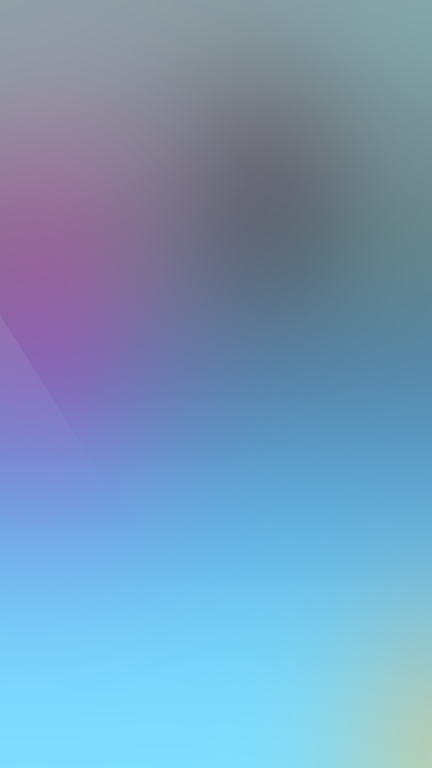
Give the GLSL for this background, as a WebGL 2 fragment shader.

```glsl
#version 300 es
precision highp float;

uniform vec2 u_resolution;
out vec4 fragColor;

const int STOPS = 7;

// Vertical sky ramp, bottom to top
const vec3 SKY[STOPS] = vec3[STOPS](
  vec3(0.494, 0.871, 1.000),
  vec3(0.451, 0.816, 0.969),
  vec3(0.376, 0.682, 0.863),
  vec3(0.345, 0.549, 0.686),
  vec3(0.396, 0.529, 0.561),
  vec3(0.486, 0.561, 0.580),
  vec3(0.545, 0.616, 0.639)
);

// Tints added to the ramp; negative channels absorb light
const vec3 VIOLET = vec3(0.196, -0.141, 0.047);
const vec3 MIST = vec3(0.0, 0.050, 0.022);
const vec3 SHADOW = vec3(-0.055, -0.125, -0.106);
const vec3 TEAL = vec3(-0.027, 0.035, 0.031);
const vec3 SAND = vec3(0.212, -0.067, -0.282);
const vec3 FACET = vec3(0.022, 0.052, 0.030);

vec3 skyStop(int i) {
  return SKY[clamp(i, 0, STOPS - 1)];
}

// Catmull-Rom curve through the stops, free of visible bands
vec3 skyRamp(float height) {
  float s = clamp(height, 0.0, 1.0) * float(STOPS - 1);
  int i = min(int(s), STOPS - 2);
  float t = s - float(i);
  vec3 a = skyStop(i - 1), b = skyStop(i), c = skyStop(i + 1), d = skyStop(i + 2);
  return b + 0.5 * t * (c - a
    + t * (2.0 * a - 5.0 * b + 4.0 * c - d
    + t * (3.0 * (b - c) + d - a)));
}

// Soft elliptical falloff
float glow(vec2 p, vec2 center, vec2 radius) {
  vec2 q = (p - center) / radius;
  return exp(-dot(q, q));
}

// Area below a slanted edge, fading out downwards
float facet(vec2 p, float startHeight, float slope, float pixel) {
  float depth = startHeight - slope * p.x - p.y;
  return smoothstep(-pixel, pixel, depth) * smoothstep(0.34, 0.60, p.y);
}

void main() {
  vec2 uv = gl_FragCoord.xy / u_resolution;

  vec3 color = skyRamp(uv.y);

  // Wide colour glows
  color += VIOLET * glow(uv, vec2(0.07, 0.596), vec2(0.352, 0.286));
  color += MIST * glow(uv, vec2(0.0, 0.883), vec2(0.35, 0.143));
  color += SHADOW * glow(uv, vec2(0.625, 0.753), vec2(0.23, 0.176));
  color += TEAL * glow(uv, vec2(1.0, 0.96), vec2(0.35, 0.17));
  color += SAND * glow(uv, vec2(1.04, 0.01), vec2(0.266, 0.215));

  // Faint light plane at the left
  color += FACET * facet(uv, 0.59, 0.895, 1.0 / u_resolution.y);

  fragColor = vec4(clamp(color, 0.0, 1.0), 1.0);
}
```
